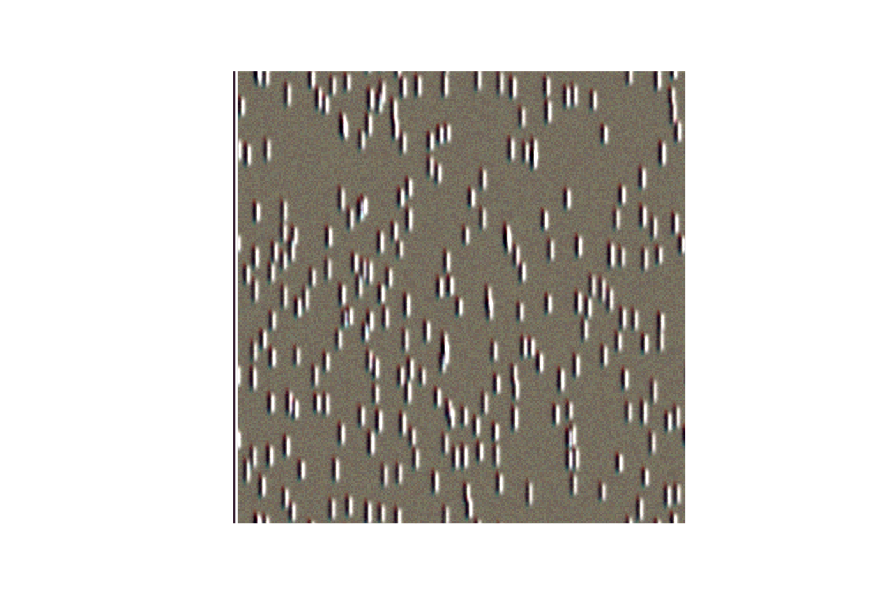
Give the GLSL for this texture, as a WebGL 1 fragment shader.

```glsl
precision highp float;
// Square grey-brown grainy panel on white, strewn with short embossed upright dashes.
uniform vec2 u_resolution;

#define PANEL_SIDE 0.756
#define PANEL_CENTER vec2(0.5124, 0.503)
#define CELLS vec2(32.0, 16.0)
#define DENSITY 0.45
#define DASH_WIDTH 0.0043
#define DASH_HALF_LENGTH 0.030
#define COLOR_SHIFT 0.0065
#define GRAIN_CELLS 256.0
#define GRAIN 0.085
#define GROUND vec3(0.46, 0.43, 0.37)
#define SHADE_DEPTH vec3(0.34, 0.37, 0.25)
#define LIGHT_GAIN vec3(0.62, 0.63, 0.67)

// Three random values per cell
vec3 hash3(vec2 cell) {
  vec3 q = fract(cell.xyx * vec3(0.1031, 0.1030, 0.0973));
  q += dot(q, q.yxz + 33.33);
  return fract((q.xxy + q.yzz) * q.zyx);
}

// Tapered stroke along y, one value per channel
vec3 taper(vec3 y, float halfLength) {
  return 1.0 - smoothstep(0.35 * halfLength, 1.1 * halfLength, abs(y));
}

// Colour change by one dash: dark on its left, light on its right
vec3 dashRelief(vec2 d, float halfLength) {
  float t = d.x / DASH_WIDTH;
  float profile = t * exp(0.5 - 0.5 * t * t);
  // The dark side is red at its top and bluish at its foot; the light side hangs lower
  vec3 shadeY = d.y + COLOR_SHIFT * vec3(1.0, -0.1, -0.4);
  vec3 lightY = d.y + COLOR_SHIFT * vec3(0.45, 0.5, 0.55);
  vec3 shade = min(profile, 0.0) * SHADE_DEPTH * taper(shadeY, halfLength);
  vec3 light = max(profile, 0.0) * LIGHT_GAIN * taper(lightY, 0.9 * halfLength);
  return shade + light;
}

// Scattered dashes, one at most per jittered wrapping cell
vec3 dashField(vec2 p) {
  vec2 home = floor(p * CELLS);
  vec3 relief = vec3(0.0);
  for (int j = -1; j <= 1; j++) {
    for (int i = -1; i <= 1; i++) {
      vec2 cell = home + vec2(float(i), float(j));
      vec2 wrapped = mod(cell, CELLS);
      vec3 place = hash3(wrapped + 7.0);
      vec3 kind = hash3(wrapped + 91.0);
      float crowd = 0.6 + 0.8 * hash3(floor(wrapped / vec2(4.0, 2.0)) + 53.0).x;
      float present = step(kind.x, DENSITY * crowd);
      vec2 center = (cell + place.xy) / CELLS;
      float halfLength = DASH_HALF_LENGTH * mix(0.85, 1.15, kind.y);
      relief += present * mix(0.8, 1.15, kind.z) * dashRelief(p - center, halfLength);
    }
  }
  return relief;
}

// Fine grain, partly shared by the channels
vec3 grain(vec2 p) {
  vec3 n = hash3(mod(floor(p * GRAIN_CELLS), GRAIN_CELLS) + 17.0) - 0.5;
  return GRAIN * (0.75 * n + 0.5 * n.y);
}

// Soft-edged band between two positions
float band(float x, float low, float high, float blur) {
  return clamp((x - low) / blur + 0.5, 0.0, 1.0) * clamp((high - x) / blur + 0.5, 0.0, 1.0);
}

void main() {
  vec2 uv = gl_FragCoord.xy / u_resolution;
  vec2 aspect = vec2(u_resolution.x / u_resolution.y, 1.0);
  vec2 p = (uv - PANEL_CENTER) * aspect / PANEL_SIDE + 0.5;
  float blur = 1.0 / (PANEL_SIDE * u_resolution.y);

  // Panel surface with the dashes
  vec3 color = clamp(GROUND + grain(p) + dashField(p), 0.0, 1.0);

  // Left border: a dark line, then a white one
  color = mix(color, vec3(1.0), band(p.x, 0.004, 0.0105, blur));
  color = mix(color, vec3(0.20, 0.11, 0.18), band(p.x, -0.01, 0.005, blur));

  // White surround
  float inside = band(p.x, 0.0, 1.0, blur) * band(p.y, 0.0, 1.0, blur);
  gl_FragColor = vec4(mix(vec3(1.0), color, inside), 1.0);
}
```
